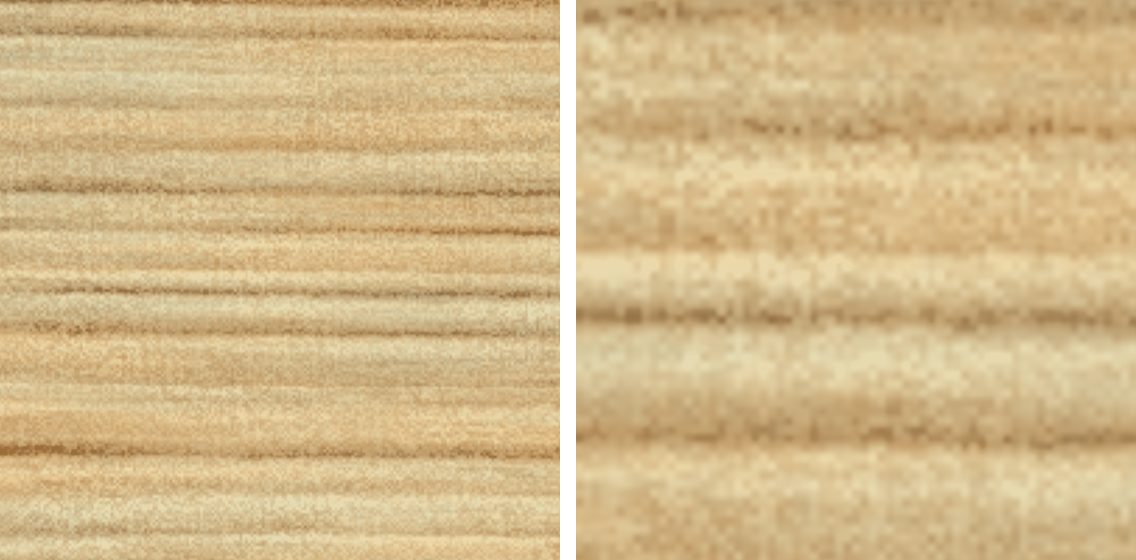
Left, the full canvas; right, a detail of the centre.
Give the GLSL for this texture, as a Shadertoy shader.

```glsl
// Pale straw-coloured wood with fine, irregular horizontal grain.

const vec3 UMBER = vec3(0.59, 0.44, 0.26);
const vec3 TAN   = vec3(0.75, 0.62, 0.425);
const vec3 STRAW = vec3(0.825, 0.72, 0.53);
const vec3 CREAM = vec3(0.895, 0.82, 0.64);
const vec3 WARMTH = vec3(0.026, -0.009, -0.034);
const float RING_COUNT = 15.0;

float hash(vec2 p) {
    return fract(sin(dot(p, vec2(127.1, 311.7))) * 43758.5453);
}

// Smooth value noise in 0..1
float noise(vec2 p) {
    vec2 cell = floor(p);
    vec2 f = fract(p);
    f = f * f * (3.0 - 2.0 * f);
    float low = mix(hash(cell), hash(cell + vec2(1.0, 0.0)), f.x);
    float high = mix(hash(cell + vec2(0.0, 1.0)), hash(cell + vec2(1.0, 1.0)), f.x);
    return mix(low, high, f.y);
}

// Noise centred on zero, with its own frequency and offset
float layer(vec2 uv, vec2 frequency, float seed) {
    return noise(uv * frequency + seed) - 0.5;
}

// Soft bell falloff around a line
float bell(float distanceToLine, float width) {
    float d = distanceToLine / width;
    return exp(-d * d);
}

// Uneven position of a ring boundary
float ringEdge(float index) {
    return index + 0.75 * (hash(vec2(index, 3.7)) - 0.5);
}

// Darkness of the late wood at a boundary, varying along the grain
float lineStrength(float index, float x) {
    float strength = hash(vec2(index, 8.3));
    float fade = 0.7 + 0.6 * noise(vec2(x * 5.0, index * 7.0));
    return (0.08 + 0.42 * strength * strength) * fade;
}

// Growth rings: soft shading above each dark line, a tighter edge below it
float rings(vec2 uv) {
    float y = uv.y * RING_COUNT;
    float index = floor(y);
    if (y < ringEdge(index)) index -= 1.0;
    else if (y > ringEdge(index + 1.0)) index += 1.0;

    float bottom = ringEdge(index);
    float top = ringEdge(index + 1.0);
    float f = (y - bottom) / (top - bottom);
    float ramp = f * (1.0 - smoothstep(0.78, 1.0, f));
    float lower = lineStrength(index, uv.x) * bell(y - bottom, 0.24);
    float upper = lineStrength(index + 1.0, uv.x) * bell(top - y, 0.13);
    return 0.30 * ramp - lower - upper;
}

// Colour ramp from dark late wood to pale early wood
vec3 woodColor(float tone) {
    float t = clamp(tone, 0.0, 1.1) * 3.0;
    vec3 color = mix(UMBER, TAN, min(t, 1.0));
    color = mix(color, STRAW, clamp(t - 1.0, 0.0, 1.0));
    return mix(color, CREAM, max(t - 2.0, 0.0));
}

void mainImage(out vec4 fragColor, in vec2 fragCoord) {
    vec2 uv = fragCoord / iResolution.xy;

    // Slight tilt and waviness of the grain
    vec2 grainUv = uv;
    grainUv.y += 0.008 * uv.x;
    grainUv.y += 0.008 * layer(uv, vec2(2.0, 4.0), 5.0);
    grainUv.y += 0.004 * layer(uv, vec2(30.0, 36.0), 9.0);

    // Rings, broad bands and thin streaks
    float tone = 0.595 + rings(grainUv);
    tone += 0.30 * layer(grainUv, vec2(0.7, 9.0), 17.0);
    tone += 0.34 * layer(grainUv, vec2(1.6, 44.0), 31.0);
    tone += 0.24 * layer(grainUv, vec2(6.0, 95.0), 43.0);

    // Short dark flecks
    float fleck = noise(grainUv * vec2(13.0, 64.0) + 71.0);
    tone -= 0.18 * smoothstep(0.78, 1.0, fleck);

    // Fine speckle, stronger in some patches
    float patchiness = 0.7 + 0.6 * noise(uv * vec2(9.0, 14.0) + 83.0);
    float speckle = 0.40 * layer(uv, vec2(200.0, 185.0), 53.0)
                  + 0.18 * layer(uv, vec2(95.0, 130.0), 61.0);
    tone += speckle * patchiness;

    // Greyish to orange drift between bands
    float warmth = 1.7 * layer(grainUv, vec2(1.2, 13.0), 97.0)
                 + 0.9 * layer(grainUv, vec2(4.0, 50.0), 113.0)
                 + 0.6 * layer(uv, vec2(70.0, 90.0), 127.0);

    fragColor = vec4(woodColor(tone) + WARMTH * warmth, 1.0);
}
```
